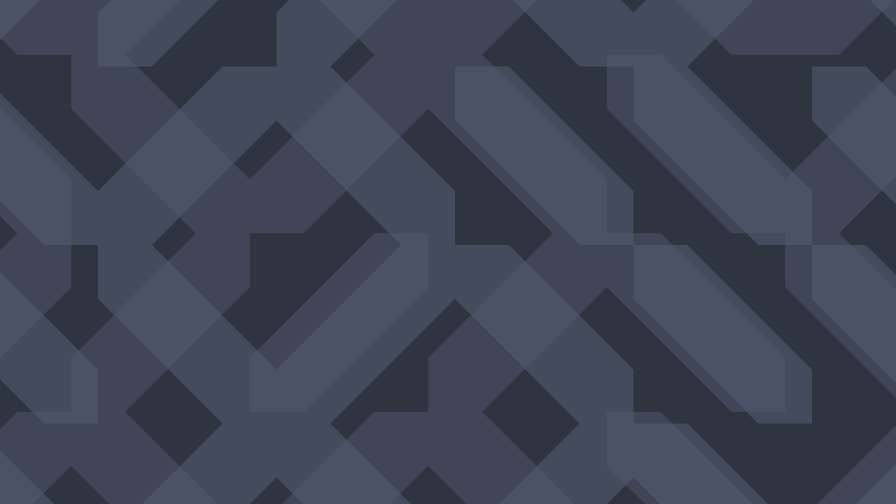
This pattern is drawn by a WebGL 2 fragment shader. Its source:

```glsl
#version 300 es
precision highp float;

uniform vec2 u_resolution;
out vec4 fragColor;

// Lengths are in canvas heights, BAND_REACH in cells
#define CELL_SIZE 0.3542
#define BAND_REACH 0.302
#define FALLING_SHARE 0.58
#define BACK_ORIGIN vec2(0.1412, 0.1829)
#define FRONT_ORIGIN vec2(0.1944, 0.1597)
#define FRONT_OPACITY 0.6
#define GROUND_COLOR vec3(0.180, 0.204, 0.251)
#define BACK_COLOR vec3(0.251, 0.274, 0.342)
#define FRONT_COLOR vec3(0.318, 0.361, 0.439)
#define BACK_SEED 11u
#define FRONT_SEED 29u
#define SAMPLES 4

// Integer hash of a cell, from 0 to 1
float cellHash(vec2 cell, uint seed) {
    uvec2 id = uvec2(ivec2(cell) + 1024);
    uint h = id.x * 1597u + id.y * 51749u + seed * 7919u;
    h = (h ^ (h >> 16u)) * 73244475u;
    h = (h ^ (h >> 15u)) * 73244475u;
    h ^= h >> 16u;
    return float(h & 65535u) / 65536.0;
}

// One diagonal band per cell, cut off square at the cell borders
float diagonalMaze(vec2 point, vec2 origin, uint seed) {
    vec2 grid = (point - origin) / CELL_SIZE;
    vec2 local = fract(grid);
    bool falling = cellHash(floor(grid), seed) < FALLING_SHARE;
    float offset = falling ? local.x + local.y - 1.0 : local.x - local.y;
    return step(abs(offset), BAND_REACH);
}

// Translucent front maze laid over the back maze
vec3 layeredMazes(vec2 point) {
    float back = diagonalMaze(point, BACK_ORIGIN, BACK_SEED);
    float front = diagonalMaze(point, FRONT_ORIGIN, FRONT_SEED);
    vec3 color = mix(GROUND_COLOR, BACK_COLOR, back);
    return mix(color, FRONT_COLOR, front * FRONT_OPACITY);
}

void main() {
    // Average a grid of samples inside the pixel to smooth every edge
    vec3 sum = vec3(0.0);
    for (int row = 0; row < SAMPLES; row++) {
        for (int column = 0; column < SAMPLES; column++) {
            vec2 jitter = (vec2(column, row) + 0.5) / float(SAMPLES) - 0.5;
            sum += layeredMazes((gl_FragCoord.xy + jitter) / u_resolution.y);
        }
    }
    fragColor = vec4(sum / float(SAMPLES * SAMPLES), 1.0);
}
```
